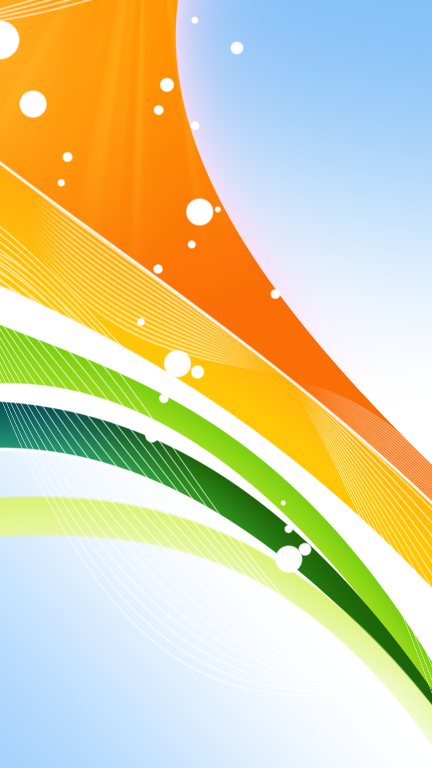
Give the GLSL for this background, as a Shadertoy shader.

```glsl
const vec3 WHITE = vec3(1.0);
const vec3 SKY = vec3(0.53, 0.76, 0.97);
const vec3 PALE_BLUE = vec3(0.64, 0.82, 0.99);
const vec3 PINK = vec3(1.0, 0.87, 0.97);
const vec3 ORANGE = vec3(1.0, 0.58, 0.0);
const vec3 DEEP_ORANGE = vec3(0.98, 0.43, 0.03);
const vec3 AMBER = vec3(1.0, 0.67, 0.05);
const vec3 YELLOW = vec3(1.0, 0.78, 0.03);
const vec3 GREEN = vec3(0.43, 0.78, 0.04);
const vec3 LEAF = vec3(0.64, 0.88, 0.13);
const vec3 TEAL = vec3(0.02, 0.31, 0.34);
const vec3 FOREST = vec3(0.11, 0.39, 0.03);
const vec3 LIME = vec3(0.86, 0.95, 0.45);

float hash(float n) {
    n = fract(n * 0.1031);
    n *= n + 33.33;
    return fract(n * (n + n));
}

float noise(float x) {
    float f = fract(x);
    return mix(hash(floor(x)), hash(floor(x) + 1.0), f * f * (3.0 - 2.0 * f));
}

// Cubic through four heights spaced evenly over 0..1
float curve(float x, vec4 h) {
    float s = 3.0 * x, a = s - 1.0, b = s - 2.0, c = s - 3.0;
    return dot(h, vec4(-a * b * c / 6.0, s * b * c / 2.0, -s * a * c / 2.0, s * a * b / 6.0));
}

float fill(float d, float aa) {
    return smoothstep(-aa, aa, d);
}

float band(float y, float top, float bottom, float aa) {
    return fill(top - y, aa) * fill(y - bottom, aa);
}

// Thin lines blended between two bounding curves
float fan(vec2 uv, vec4 first, vec4 last, float count, float aa) {
    float a = curve(uv.x, first);
    float span = curve(uv.x, last) - a;
    span = abs(span) < 0.0001 ? 0.0001 : span;
    float k = (uv.y - a) / span;
    float gap = abs(span) / count;
    float d = abs(fract(k * count) - 0.5) * gap * 0.75;
    float line = 1.0 - smoothstep(0.0, 0.0006 + aa, d);
    return line * step(0.0, k) * step(k, 1.0) * smoothstep(0.0, 0.006, gap);
}

float disc(vec2 p, vec2 centre, float radius, float aa) {
    return fill(radius - length(p - centre), aa);
}

vec3 background(vec2 uv, float edge) {
    vec3 upper = mix(WHITE, SKY, smoothstep(0.48, 1.05, uv.y + 0.08 * (uv.x - 0.6)));
    vec3 lower = mix(PALE_BLUE, WHITE, smoothstep(-0.1, 0.75, uv.x * 0.7 + uv.y * 1.1));
    vec3 col = mix(lower, upper, smoothstep(0.4, 0.55, uv.y));
    float glow = exp(-14.0 * max(uv.x - edge, 0.0)) * smoothstep(0.45, 0.7, uv.y);
    return mix(col, PINK, 0.8 * glow);
}

vec3 orangeSheet(vec2 uv) {
    vec3 col = mix(DEEP_ORANGE, ORANGE, smoothstep(0.5, 1.0, uv.y - 0.35 * uv.x + 0.12));
    vec2 ray = uv - vec2(0.34, 1.2);
    float beam = noise(20.0 * atan(ray.x, -ray.y) + 40.0);
    col = mix(col, vec3(1.0, 0.72, 0.15), 0.45 * beam * beam * smoothstep(0.58, 0.9, uv.y));
    return mix(col, vec3(1.0, 0.8, 0.3), 0.5 * exp(-7.0 * length(uv - vec2(0.0, 0.95))));
}

// Large discs on a zigzag, then small ones scattered down the same diagonal
float discs(vec2 p, float aa) {
    float cover = 0.0;
    for (int i = 0; i < 5; i++) {
        float k = float(i);
        float swing = 0.072 * sin(0.7854 * k) * (mod(k, 2.0) < 0.5 ? 1.0 : -1.0);
        vec2 centre = vec2(0.094 * k + swing, 0.948 - 0.055 * k - 0.0285 * k * k);
        cover = max(cover, disc(p, centre, i == 0 ? 0.025 : 0.0175, aa));
    }
    for (int i = 0; i < 22; i++) {
        float k = float(i), t = (k + 0.5) / 22.0;
        float x = 0.19 + 0.17 * t * t + 0.25 * (hash(k + 3.7) - 0.5);
        float y = 0.98 - 0.72 * t + 0.03 * (hash(k + 51.3) - 0.5);
        cover = max(cover, disc(p, vec2(x, y), mix(0.003, 0.009, hash(k + 91.1)), aa));
    }
    return cover;
}

void mainImage(out vec4 fragColor, in vec2 fragCoord) {
    vec2 uv = fragCoord / iResolution.xy;
    vec2 p = fragCoord / iResolution.y;
    float aa = 1.0 / iResolution.y;
    float x = uv.x, y = uv.y;

    // Ribbon borders
    vec4 crest = vec4(0.788, 0.650, 0.508, 0.345);
    float edge = curve((1.0 - y) / 0.6, vec4(0.412, 0.461, 0.669, 0.991));
    float yellowTop = curve(x, crest);
    float yellowBottom = curve(x, vec4(0.628, 0.533, 0.406, 0.234));
    float greenTop = curve(x, vec4(0.577, 0.499, 0.372, 0.138));
    float greenBottom = curve(x, vec4(0.501, 0.460, 0.326, 0.095));
    float darkTop = curve(x, vec4(0.477, 0.434, 0.316, 0.102));
    float darkBottom = curve(x, vec4(0.417, 0.380, 0.268, 0.081));
    float limeTop = curve(x, vec4(0.352, 0.339, 0.260, 0.082));
    float limeBottom = curve(x, vec4(0.301, 0.293, 0.219, 0.030));

    // Sky and orange sheet
    vec3 col = background(uv, edge);
    col = mix(col, orangeSheet(uv), fill(edge - x, 1.5 * aa) * fill(y - yellowTop, aa));

    // Ribbons from top to bottom
    float depth = (yellowTop - y) / (yellowTop - yellowBottom);
    col = mix(col, mix(AMBER, YELLOW, clamp(depth + 0.4 * x, 0.0, 1.0)), band(y, yellowTop, yellowBottom, aa));
    col = mix(col, WHITE, band(y, yellowBottom, darkBottom - 0.004, 2.0 * aa));
    float shade = clamp((greenTop - y) / (greenTop - greenBottom), 0.0, 1.0);
    col = mix(col, mix(GREEN, LEAF, 0.25 + 0.6 * shade), band(y, greenTop, greenBottom, aa));
    shade = clamp((darkTop - y) / (darkTop - darkBottom), 0.0, 1.0);
    vec3 dark = mix(TEAL, FOREST, smoothstep(0.05, 0.5, x));
    dark += vec3(0.12, 0.28, 0.12) * shade * smoothstep(1.0, 0.2, x);
    col = mix(col, dark, band(y, darkTop, darkBottom, aa));
    shade = clamp((limeTop - y) / (limeTop - limeBottom), 0.0, 1.0);
    vec3 lime = mix(LIME, WHITE, 0.35 * shade + 0.35 * smoothstep(0.7, 1.0, x));
    col = mix(col, lime, band(y, limeTop, limeBottom, 2.0 * aa));

    // Fine line meshes and the bright crest
    float mesh = fan(uv, crest, vec4(0.740, 0.556, 0.508, 0.395), 14.0, aa) * smoothstep(0.06, 0.18, x);
    mesh = max(mesh, fan(uv, crest, vec4(1.065, 0.789, 0.508, 0.089), 15.0, aa) * step(0.667, x));
    mesh = max(mesh, fan(uv, vec4(0.675, 0.479, 0.219, 0.115), vec4(0.479, 0.167, 0.092, 0.102), 18.0, aa));
    mesh = max(mesh, fan(uv, vec4(0.71, 0.52, 0.30, 0.1), vec4(0.63, 0.46, 0.25, 0.1), 8.0, aa) * step(yellowBottom, y));
    mesh = max(mesh, fan(uv, vec4(0.99, 1.052, 1.13, 1.234), vec4(0.971, 1.02, 1.104, 1.208), 4.0, aa) * step(x, 0.3));
    col = mix(col, WHITE, 0.6 * mesh);
    float crestLine = 1.0 - smoothstep(0.0008, 0.0025 + aa, abs(y - yellowTop));
    col = mix(col, WHITE, 0.9 * crestLine);

    col = mix(col, WHITE, discs(p, aa));
    fragColor = vec4(col, 1.0);
}
```
